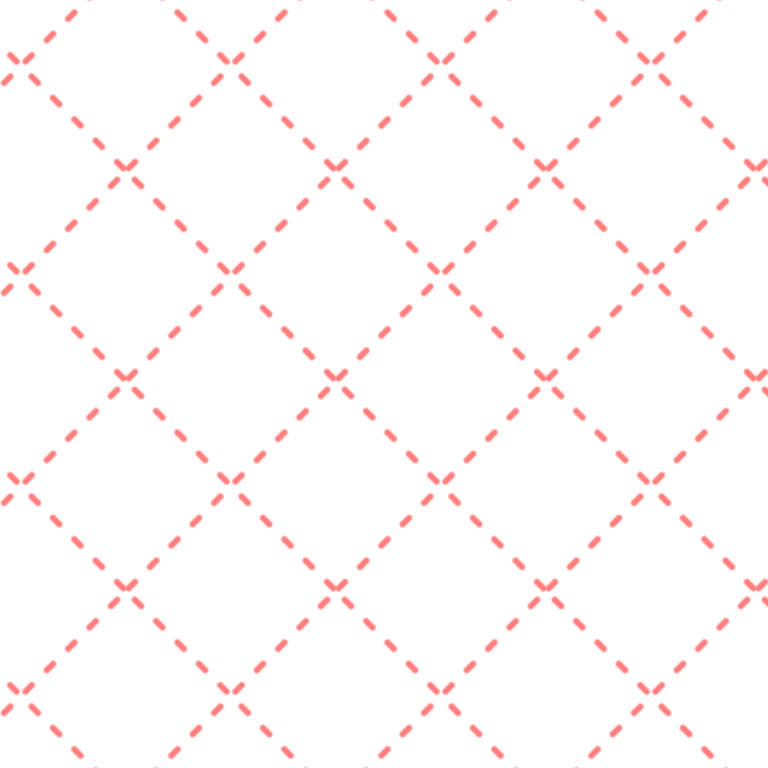
This pattern is drawn by a WebGL 1 fragment shader. Its source:

```glsl
precision highp float;
// Diagonal lattice of short, rounded, soft-edged coral dashes on white.

uniform vec2 u_resolution;

// Coverage of the dashed lines running along x = y; one tile is one unit.
float dashedDiagonal(vec2 p, float pixel) {
    float offset = fract(p.y - p.x + 0.5) - 0.5;
    float along = fract(p.y - 0.5 * offset);

    // Ten dashes per tile; the spacing restarts at each tile corner.
    float index = clamp(floor((along - 0.057) / 0.1017 + 0.5), 0.0, 9.0);
    float fromCentre = along - (0.057 + 0.1017 * index);

    // Distance to the core segment of the nearest dash.
    vec2 q = vec2(fromCentre * sqrt(2.0), offset / sqrt(2.0));
    q.x = max(abs(q.x) - 0.0214, 0.0);
    float softness = max(0.0086, pixel);
    return 1.0 - smoothstep(0.0143 - softness, 0.0143 + softness, length(q));
}

void main() {
    // Tile coordinates, with y pointing down from the top edge.
    vec2 uv = gl_FragCoord.xy / u_resolution;
    vec2 p = vec2(uv.x, 1.0 - uv.y) * 3.657 - vec2(0.6, 0.814);
    float pixel = 3.657 / min(u_resolution.x, u_resolution.y);

    // The second set of lines mirrors the first.
    float falling = dashedDiagonal(p, pixel);
    float rising = dashedDiagonal(vec2(-p.x, p.y), pixel);
    float ink = 1.0 - (1.0 - falling) * (1.0 - rising);

    vec3 coral = vec3(1.0, 0.49, 0.49);
    gl_FragColor = vec4(mix(vec3(1.0), coral, ink), 1.0);
}
```
